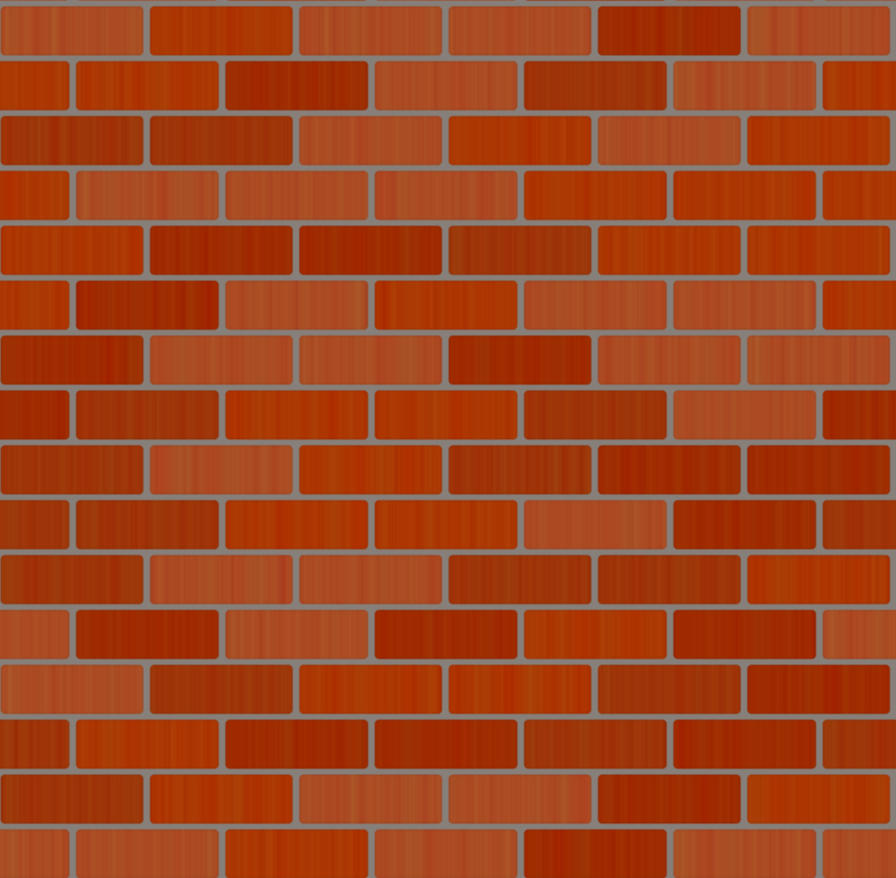
Write a Shadertoy shader that draws this pattern.

```glsl
const vec2 BRICK_COUNT = vec2(6.0, 16.0);       // bricks across, courses down
const vec2 JOINT = vec2(0.0074, 0.0064);        // mortar widths, in canvas widths
const vec2 WALL_SHIFT = vec2(-0.0030, 0.0038);  // offset of the whole bond
const float COURSE_STAGGER = 0.505;             // shift of odd courses, in bricks
const float CORNER_RADIUS = 0.0050;
const float EDGE_SOFTNESS = 0.0014;
const float RIM_WIDTH = 0.0035;
const float RIM_SHADE = 0.06;

const vec3 MORTAR = vec3(0.525, 0.497, 0.478);
const vec3 DARK_RED = vec3(0.625, 0.170, 0.004);
const vec3 BROWN_RED = vec3(0.620, 0.205, 0.032);
const vec3 BRIGHT_RED = vec3(0.675, 0.215, 0.012);
const vec3 PALE_RED = vec3(0.670, 0.295, 0.138);

const vec3 STREAK_TINT = vec3(-0.025, 0.065, 0.030);
const float GRAIN_STRENGTH = 0.09;
const float BROAD_STREAKS = 6.0;                // noise cells per brick
const float MEDIUM_STREAKS = 17.0;
const float FINE_STREAKS = 41.0;

float hash(vec2 p) {
    vec3 q = fract(p.xyx * vec3(0.1031, 0.1030, 0.0973));
    q += dot(q, q.yzx + 33.33);
    return fract((q.x + q.y) * q.z);
}

// One-dimensional gradient noise, about -0.5 to 0.5
float gradientNoise(float x, float seed) {
    float i = floor(x);
    float f = x - i;
    float slopeA = 2.0 * hash(vec2(i, seed)) - 1.0;
    float slopeB = 2.0 * hash(vec2(i + 1.0, seed)) - 1.0;
    float fade = f * f * f * (f * (f * 6.0 - 15.0) + 10.0);
    return mix(slopeA * f, slopeB * (f - 1.0), fade);
}

float roundedBox(vec2 p, vec2 halfSize, float radius) {
    vec2 d = abs(p) - halfSize + radius;
    return length(max(d, 0.0)) + min(max(d.x, d.y), 0.0) - radius;
}

vec3 clayColor(float pick) {
    if (pick < 0.26) return PALE_RED;
    if (pick < 0.51) return DARK_RED;
    if (pick < 0.75) return BROWN_RED;
    return BRIGHT_RED;
}

void mainImage(out vec4 fragColor, in vec2 fragCoord) {
    // Canvas widths, measured from the top left
    vec2 pos = vec2(fragCoord.x, iResolution.y - fragCoord.y) / iResolution.x;
    vec2 cellSize = vec2(1.0, iResolution.y / iResolution.x) / BRICK_COUNT;

    // Running bond
    vec2 grid = (pos - WALL_SHIFT) / cellSize;
    float course = floor(grid.y);
    grid.x -= COURSE_STAGGER * mod(course, 2.0);
    vec2 id = mod(floor(grid), BRICK_COUNT);
    vec2 local = fract(grid);

    // Brick outline
    float dist = roundedBox((local - 0.5) * cellSize, 0.5 * (cellSize - JOINT), CORNER_RADIUS);
    float soft = max(EDGE_SOFTNESS, 0.75 / iResolution.x);
    float coverage = 1.0 - smoothstep(-soft, soft, dist);

    // Vertical streaks in the clay
    float seed = id.x + id.y * BRICK_COUNT.x + 11.0;
    float broad = gradientNoise(local.x * BROAD_STREAKS, seed);
    float medium = gradientNoise(local.x * MEDIUM_STREAKS, seed + 131.0);
    float fine = gradientNoise(local.x * FINE_STREAKS, seed + 277.0);
    vec3 clay = clayColor(hash(id + vec2(17.0, 43.0)));
    clay += STREAK_TINT * (broad + 0.7 * medium + 0.4 * fine);
    clay *= 1.0 + GRAIN_STRENGTH * (0.6 * medium + 0.5 * fine);

    // Darker rim
    clay *= 1.0 - RIM_SHADE * smoothstep(-RIM_WIDTH, 0.0, dist);

    fragColor = vec4(clamp(mix(MORTAR, clay, coverage), 0.0, 1.0), 1.0);
}
```
